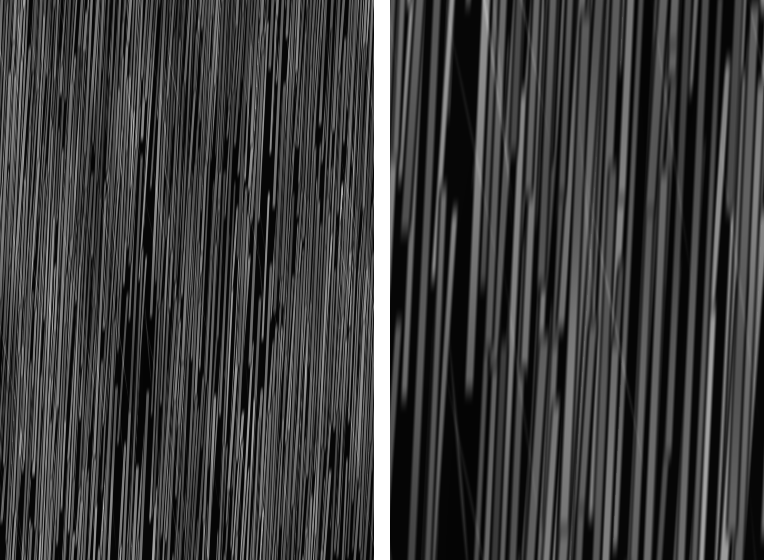
Left, the full canvas; right, a detail of the centre.
A Shadertoy shader for this texture:

```glsl
// Dense, nearly vertical grey fibres on black, with thin hairs crossing them.
// Sheared layers of long random strands are stacked, each strand with a black
// rim; broad patches vary density and light, and faint hairs lean across.

const int   LAYERS       = 6;
const int   HAIR_LAYERS  = 3;
const float PITCH        = 0.0092;   // column spacing, in canvas heights
const float HALF_WIDTH   = 0.0014;   // thinnest strand core
const float WIDTH_RANGE  = 0.0011;
const float RIM          = 0.0014;   // black border beside each core
const float SOFTNESS     = 0.0012;
const float END_SOFTNESS = 0.010;
const float LEAN_MIN     = 0.040;
const float LEAN_RANGE   = 0.035;
const float LENGTH_MIN   = 0.35;
const float LENGTH_RANGE = 0.45;
const float FILL         = 0.68;     // chance that a cell holds a strand
const float PATCHINESS   = 0.85;     // how far broad patches change the fill
const float SHADE_MIN    = 0.29;
const float SHADE_RANGE  = 0.22;
const float BACKGROUND   = 0.02;
const float HAIR_PITCH   = 0.045;
const float HAIR_WIDTH   = 0.0009;
const float HAIR_LIGHT   = 0.17;

float hash(ivec3 p) {
    uvec3 q = uvec3(p) * uvec3(1597334677u, 3812015801u, 2798796415u);
    uint n = (q.x ^ q.y ^ q.z) * 1597334677u;
    n = (n ^ (n >> 15)) * 2246822519u;
    n ^= n >> 13;
    return float(n >> 8) / 16777216.0;
}

float valueNoise(vec2 p, int seed) {
    ivec2 i = ivec2(floor(p));
    vec2 f = fract(p);
    f = f * f * (3.0 - 2.0 * f);
    float low  = mix(hash(ivec3(i, seed)), hash(ivec3(i + ivec2(1, 0), seed)), f.x);
    float high = mix(hash(ivec3(i + ivec2(0, 1), seed)), hash(ivec3(i + 1, seed)), f.x);
    return mix(low, high, f.y);
}

// Soft step down from 1 inside to 0 outside a signed distance.
float inside(float d, float soft) {
    return 1.0 - smoothstep(-soft, soft, d);
}

// Puts one layer of strands over the shade below.
float addStrands(float below, vec2 p, int layer, float soft) {
    float lean = LEAN_MIN + LEAN_RANGE * hash(ivec3(layer, 7, 91));
    float pitch = PITCH * (0.95 + 0.2 * hash(ivec3(layer, 3, 92)));
    float layerShift = 0.37 * float(layer);
    float x = p.x - lean * p.y + layerShift;
    int column = int(floor(x / pitch));

    // Split the column into cells of random length.
    float cellLength = LENGTH_MIN + LENGTH_RANGE * hash(ivec3(column, layer, 11));
    float shift = hash(ivec3(column, layer, 12));
    float along = p.y / cellLength + shift;
    int row = int(floor(along));
    ivec3 id = ivec3(column, row, layer * 16 + 100);

    // Broad patches make the strands denser or sparser.
    float centreX = float(column) * pitch - layerShift;
    float centreY = (float(row) + 0.5 - shift) * cellLength;
    float patchLevel = valueNoise(vec2(centreX * 22.0, centreY * 3.0), 5) - 0.5;
    float bottomLoss = 0.18 * (1.0 - smoothstep(0.0, 0.35, centreY));
    if (hash(id) > FILL + PATCHINESS * patchLevel - bottomLoss) return below;

    float halfWidth = HALF_WIDTH + WIDTH_RANGE * hash(id + ivec3(0, 0, 1));
    float jitter = (hash(id + ivec3(0, 0, 2)) - 0.5) * 0.0008;
    float across = abs((fract(x / pitch) - 0.5) * pitch - jitter);
    float start = 0.2 * hash(id + ivec3(0, 0, 3));
    float end = 1.0 - 0.2 * hash(id + ivec3(0, 0, 4));
    float ends = max(start - fract(along), fract(along) - end) * cellLength;

    float shade = SHADE_MIN + SHADE_RANGE * hash(id + ivec3(0, 0, 5));
    shade *= 0.85 + 0.3 * valueNoise(vec2(float(column), p.y * 9.0), layer + 40);
    float body = inside(ends + END_SOFTNESS, END_SOFTNESS);
    float core = inside(across - halfWidth, soft) * body;
    float rim = inside(across - halfWidth - RIM, soft) * body;
    float rimDarkness = 0.65 + 0.35 * hash(id + ivec3(0, 0, 6));
    return mix(mix(below, BACKGROUND, rim * rimDarkness), shade, core);
}

// Light of sparse, tapered hairs leaning against the strands.
float hairLight(vec2 p, int layer, float soft) {
    float lean = -0.08 - 0.06 * float(layer);
    float x = (p.x - lean * p.y) / HAIR_PITCH + 5.3 * float(layer);
    int column = int(floor(x));
    float along = p.y * 5.0 + hash(ivec3(column, layer, 61));
    ivec3 id = ivec3(column, int(floor(along)), layer * 16 + 400);
    float middle = 0.2 + 0.6 * hash(id);
    float across = abs(fract(x) - middle) * HAIR_PITCH;
    float taper = sin(3.14159 * fract(along));
    float present = step(hash(id + ivec3(0, 0, 1)), 0.5);
    float strength = 0.3 + 0.7 * hash(id + ivec3(0, 0, 2));
    return HAIR_LIGHT * strength * present * taper * inside(across - HAIR_WIDTH * taper, soft);
}

// Broad light and dark bands that follow the strands.
float bandLight(vec2 p) {
    float x = p.x - (LEAN_MIN + 0.5 * LEAN_RANGE) * p.y;
    float wide = valueNoise(vec2(x * 16.0, p.y * 3.0), 71);
    float narrow = valueNoise(vec2(x * 45.0, p.y * 4.0), 72);
    return 0.62 + 0.45 * wide + 0.35 * narrow;
}

void mainImage(out vec4 fragColor, in vec2 fragCoord) {
    vec2 p = fragCoord / iResolution.y;
    float soft = max(SOFTNESS, 0.6 / iResolution.y);

    float shade = BACKGROUND;
    for (int i = 0; i < LAYERS; i++) shade = addStrands(shade, p, i, soft);
    shade *= bandLight(p);
    for (int i = 0; i < HAIR_LAYERS; i++) shade += hairLight(p, i, soft);

    fragColor = vec4(vec3(shade), 1.0);
}
```
